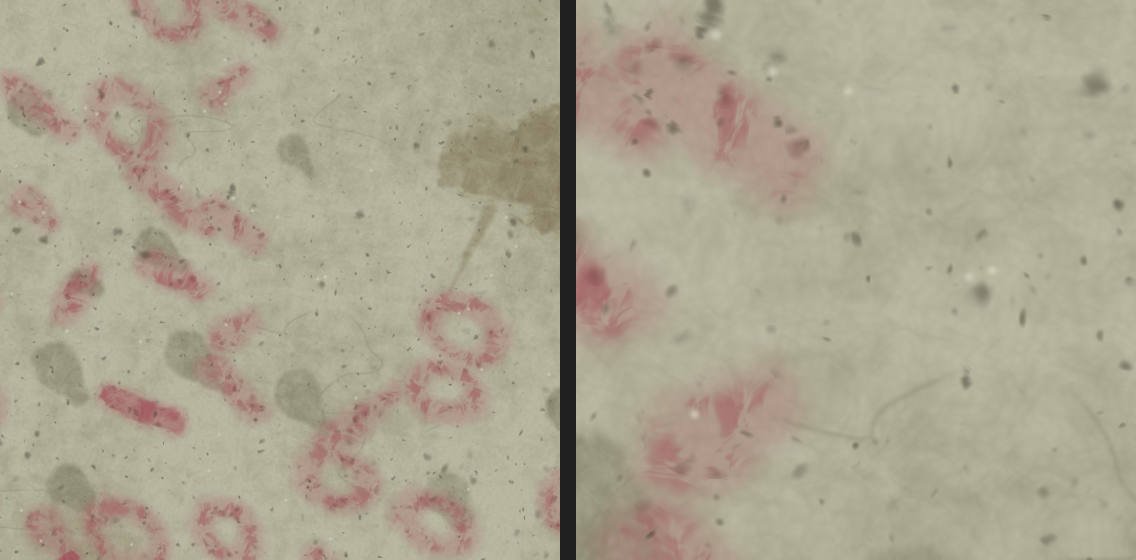
Left: the whole. Right: its middle third, enlarged.
Give the GLSL for this texture, as a Shadertoy shader.

```glsl
const vec3 PAPER = vec3(0.718, 0.718, 0.627);
const vec3 PAPER_SHADE = vec3(0.605, 0.598, 0.492);
const vec3 OLIVE = vec3(0.535, 0.53, 0.43);
const vec3 BROWN = vec3(0.545, 0.505, 0.395);
const vec3 PINK = vec3(0.65, 0.425, 0.42);
const vec3 CRIMSON = vec3(0.63, 0.31, 0.36);
const vec3 DRIED = vec3(0.42, 0.23, 0.24);
const vec3 SOOT = vec3(0.30, 0.29, 0.24);
const vec3 GLINT = vec3(0.84, 0.84, 0.76);

const float MARK_CELLS = 5.5;     // pink marks per canvas side
const float MARK_SHARE = 0.85;    // chance that a cell holds a mark
const float RING_SHARE = 0.42;
const float HALO = 0.38;          // strength of the pale bleed round a mark
const float DROP_CELLS = 4.5;
const float DROP_SHARE = 0.36;
const float SLANT = -0.60;        // main direction, radians
const float GRAIN = 0.03;
const vec2 BLOTCH = vec2(0.875, 0.715);

vec2 hash2(vec2 c) {
    vec3 q = fract(c.xyx * vec3(0.1031, 0.1030, 0.0973));
    q += dot(q, q.yzx + 33.33);
    return fract((q.xx + q.yz) * q.zy);
}

mat2 turn(float a) {
    return mat2(cos(a), -sin(a), sin(a), cos(a));
}

// Layered sines, roughly -0.8 to 0.8
float waves(vec2 p) {
    float sum = 0.0, amp = 0.5;
    for (int i = 0; i < 5; i++) {
        p = turn(1.1) * p + 0.6 * sin(p.yx * 0.9 + 2.0);
        sum += amp * sin(p.x) * cos(p.y);
        p *= 1.75;
        amp *= 0.7;
    }
    return sum;
}

// Distance to the nearest point, and two random values of its cell
vec3 cellular(vec2 p) {
    vec3 best = vec3(9.0, 0.0, 0.0);
    for (int i = 0; i < 9; i++) {
        vec2 c = floor(p) + vec2(i % 3, i / 3) - 1.0;
        float d = length(c + hash2(c) - p);
        if (d < best.x) best = vec3(d, hash2(c + 71.0));
    }
    return best;
}

float inside(float d, float soft) {
    return 1.0 - smoothstep(-soft, soft, d);
}

// Rounded stroke from the origin along x, radius going from r0 to r1
float taper(vec2 q, float len, float r0, float r1) {
    float t = clamp(q.x / len, 0.0, 1.0);
    return length(q - vec2(t * len, 0.0)) - mix(r0, r1, smoothstep(0.0, 1.0, t));
}

// Strokes and rings: x = cover, y = solidity, z = halo
vec3 pinkMarks(vec2 p) {
    vec3 found = vec3(0.0);
    for (int i = 0; i < 9; i++) {
        vec2 c = floor(p * MARK_CELLS) + vec2(i % 3, i / 3) - 1.0;
        vec2 home = (c + 0.2 + 0.6 * hash2(c + 5.0)) / MARK_CELLS;
        vec2 kind = hash2(c + 23.0), size = hash2(c + 47.0);
        bool bare = home.x * 1.2 + home.y > 1.5;
        if (bare || kind.x > MARK_SHARE) continue;
        bool ring = kind.y < RING_SHARE;
        float angle = SLANT + (size.y - 0.5) * 0.5;
        if (!ring && kind.y > 0.82) angle += 1.4;
        vec2 q = turn(angle) * (p - home);
        float len = mix(0.05, 0.16, size.x);
        float d = taper(q + vec2(len * 0.5, 0.0), len, 0.025, 0.017);
        if (ring) d = abs(length(q * vec2(0.78, 1.1)) - mix(0.038, 0.052, size.x)) - 0.015;
        float solid = ring ? 0.1 : smoothstep(0.7, 1.0, size.y);
        float cover = inside(d, mix(0.012, 0.006, solid)) * mix(0.75, 0.95, solid);
        if (cover > found.x) found.xy = vec2(cover, solid);
        found.z = max(found.z, inside(d - 0.006, 0.016));
    }
    return found;
}

float oliveDrops(vec2 p) {
    float cover = 0.0;
    for (int i = 0; i < 9; i++) {
        vec2 c = floor(p * DROP_CELLS) + vec2(i % 3, i / 3) - 1.0;
        vec2 kind = hash2(c + 131.0), size = hash2(c + 167.0);
        if (kind.x > DROP_SHARE) continue;
        vec2 home = (c + 0.2 + 0.5 * hash2(c + 113.0)) / DROP_CELLS;
        vec2 q = turn(SLANT - 0.15 + (size.y - 0.5) * 0.6) * (p - home);
        float r = mix(0.022, 0.046, size.x);
        float d = taper(q, r * mix(0.6, 2.6, kind.y), r, mix(r * 0.8, 0.004, kind.y));
        cover = max(cover, inside(d, 0.007) * mix(0.6, 0.95, size.y));
    }
    return cover;
}

float brownBlotch(vec2 p, float rough) {
    float cover = 0.0;
    for (float i = 0.0; i < 2.0; i++) {
        float d = length(p - BLOTCH - i * vec2(0.14, -0.02)) - 0.075 - 0.045 * i;
        cover = max(cover, inside(d + 0.03 * rough, 0.014) * (0.75 + 0.2 * i));
    }
    float tail = taper(turn(-2.03) * (p - BLOTCH + vec2(0.0, 0.09)), 0.16, 0.011, 0.003);
    float haze = inside(length(p - vec2(0.15, 0.05)) - 0.08 + 0.06 * rough, 0.07);
    return max(cover, max(inside(tail, 0.006) * 0.6, haze * 0.5));
}

void mainImage(out vec4 fragColor, in vec2 fragCoord) {
    vec2 p = fragCoord / iResolution.y;
    float broad = waves(p * 9.0), rough = waves(p * 30.0), fine = waves(p * 85.0);
    vec2 ragged = p + 0.009 * vec2(rough, waves(p * 37.0 + 9.0));

    // Mottled paper, duller toward the upper right
    float shade = 0.16 + 0.28 * broad + 0.2 * rough + 0.24 * fine;
    shade += 0.3 * smoothstep(1.1, 1.9, p.x + p.y);
    vec3 color = mix(PAPER, PAPER_SHADE, clamp(shade, 0.0, 1.0));

    // Stains
    color = mix(color, BROWN, brownBlotch(p, rough) * (0.85 + 0.3 * fine));
    color = mix(color, OLIVE, oliveDrops(p + 0.5 * (ragged - p)) * (0.85 + 0.3 * fine));

    // Worn pink pigment with a pale bleed and dried flecks
    vec3 mark = pinkMarks(ragged);
    float worn = mix(smoothstep(-0.6, 0.5, fine + 0.4 * rough), 1.0, mark.y);
    vec3 pigment = mix(PINK, CRIMSON, clamp(mark.y * 0.75 + 0.35 * fine, 0.0, 1.0));
    color = mix(color, pigment, max(mark.x * worn, mark.z * HALO));
    vec3 fleck = cellular(ragged * 60.0);
    color = mix(color, DRIED, mark.x * step(0.85, fleck.y) * inside(fleck.x - 0.25, 0.25) * 0.5);

    // Hairline cracks
    float line = waves(p * 3.0 + 4.0);
    float away = abs(line) / (fwidth(line) * iResolution.y + 0.001);
    color = mix(color, OLIVE, inside(away - 0.001, 0.002) * smoothstep(0.1, 0.4, broad) * 0.4);

    // Faint ragged specks at three sizes, then rare bright ones
    for (float i = 0.0; i < 3.0; i++) {
        vec3 s = cellular(ragged * (30.0 + 25.0 * i) + 13.0 * i);
        float speck = inside(s.x - mix(0.05, 0.18, s.z), 0.14) * step(0.88, s.y);
        color = mix(color, SOOT, speck * mix(0.12, 0.55, s.z * s.z * s.z));
    }
    vec3 spark = cellular(p * 45.0 + 57.0);
    color = mix(color, GLINT, inside(spark.x - 0.1, 0.12) * step(0.985, spark.y) * 0.7);

    // Fine fibre grain
    color += GRAIN * (0.4 - cellular(ragged * 130.0).x);
    fragColor = vec4(color, 1.0);
}
```
